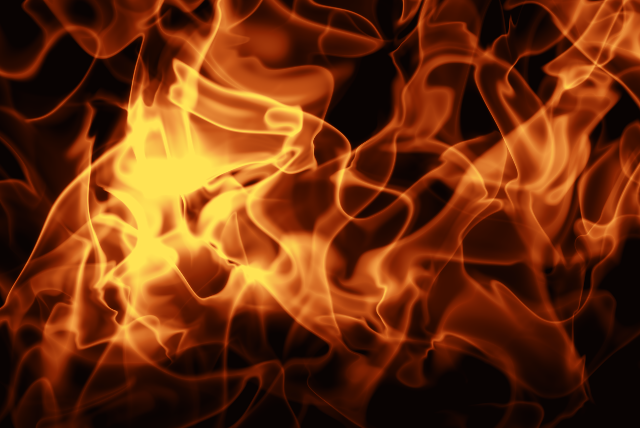
This texture is drawn by a WebGL 1 fragment shader. Its source:

```glsl
precision highp float;
// Draws a blaze of translucent, curling flame sheets over a dark hearth.
uniform vec2 u_resolution;

const int SHEETS = 7;
const float TAU = 6.2831853;

float hash(vec2 cell) {
  vec3 h = fract(cell.xyx * vec3(0.1031, 0.1030, 0.0973));
  h += dot(h, h.yzx + 33.33);
  return fract((h.x + h.y) * h.z);
}

// Dot product of a random unit gradient with the offset from its corner.
float corner(vec2 cell, vec2 offset) {
  float angle = TAU * hash(cell);
  return dot(vec2(cos(angle), sin(angle)), offset);
}

float gradientNoise(vec2 p) {
  vec2 cell = floor(p);
  vec2 f = p - cell;
  vec2 u = f * f * f * (f * (f * 6.0 - 15.0) + 10.0);
  vec2 e = vec2(1.0, 0.0);
  float low = mix(corner(cell, f), corner(cell + e.xy, f - e.xy), u.x);
  float high = mix(corner(cell + e.yx, f - e.yx), corner(cell + e.xx, f - e.xx), u.x);
  return mix(low, high, u.y);
}

// Bends space in ever smaller eddies.
vec2 swirl(vec2 p, float strength) {
  float frequency = 1.0;
  for (int i = 0; i < 3; i++) {
    vec2 q = p * frequency + 17.3 * float(i);
    vec2 push = vec2(gradientNoise(q), gradientNoise(q + vec2(41.7, 23.1)));
    p += push * strength / frequency;
    frequency *= 1.9;
    strength *= 0.85;
  }
  return p;
}

// A veil with one crisp, bright rim that fades towards its inside.
float flameSheet(vec2 p, float heat, float softness, float seed) {
  vec2 q = swirl(p + seed * vec2(13.7, 7.9), 0.95);
  float depth = gradientNoise(q * vec2(1.15, 0.8));
  float inside = smoothstep(-softness, softness, depth);
  float veil = inside * exp(-max(depth, 0.0) * mix(11.0, 3.5, clamp(heat, 0.0, 1.0)));
  float strands = 0.86 + 0.22 * sin(depth * 34.0 + q.y * 3.0);
  float rim = exp(-abs(depth - softness) * 24.0);
  float patches = smoothstep(-0.25, 0.3, gradientNoise(q * 0.6 + 57.0));
  return (veil * strands + 0.45 * rim) * patches;
}

float glow(vec2 p, vec2 center, vec2 radius) {
  vec2 d = (p - center) / radius;
  return exp(-dot(d, d));
}

// Broad heat of the fire: a hot heart on the left, cooler tongues around it.
float heatMap(vec2 p) {
  float heat = 0.17;
  heat += 0.70 * glow(p, vec2(0.36, 0.57), vec2(0.44, 0.28));
  heat += 0.65 * glow(p, vec2(0.40, 0.51), vec2(0.17, 0.14));
  heat += 0.32 * glow(p, vec2(0.80, 0.92), vec2(0.28, 0.22));
  heat += 0.30 * glow(p, vec2(1.25, 0.72), vec2(0.42, 0.24));
  heat += 0.20 * glow(p, vec2(0.72, 0.25), vec2(0.36, 0.16));
  heat *= 1.0 + 0.6 * gradientNoise(p * 3.1 + 8.0);
  return heat * mix(0.25, 1.0, smoothstep(0.0, 0.3, p.y));
}

float band(float low, float high, float x) {
  return clamp((x - low) / (high - low), 0.0, 1.0);
}

vec3 fireColor(float t) {
  vec3 soot = vec3(0.035, 0.010, 0.008);
  vec3 ember = vec3(0.30, 0.07, 0.00);
  vec3 rust = vec3(0.54, 0.14, 0.01);
  vec3 orange = vec3(0.78, 0.33, 0.09);
  vec3 amber = vec3(0.95, 0.61, 0.26);
  vec3 yellow = vec3(1.00, 0.89, 0.33);
  vec3 color = mix(soot, ember, band(0.08, 0.35, t));
  color = mix(color, rust, band(0.35, 0.52, t));
  color = mix(color, orange, band(0.52, 0.71, t));
  color = mix(color, amber, band(0.71, 0.87, t));
  return mix(color, yellow, band(0.87, 0.97, t));
}

void main() {
  vec2 p = gl_FragCoord.xy / u_resolution.y;
  float heat = heatMap(p);

  // Overlapping sheets add their light.
  float light = 0.0;
  for (int i = 0; i < SHEETS; i++) {
    float k = float(i);
    float scale = 2.1 + 0.3 * k;
    float softness = 0.025 + 0.03 * hash(vec2(k, 4.0));
    light += flameSheet(p * scale, heat, softness, k + 1.0);
  }

  float exposure = light * (0.10 + 1.25 * heat) * 1.55;
  gl_FragColor = vec4(fireColor(1.0 - exp(-exposure)), 1.0);
}
```
